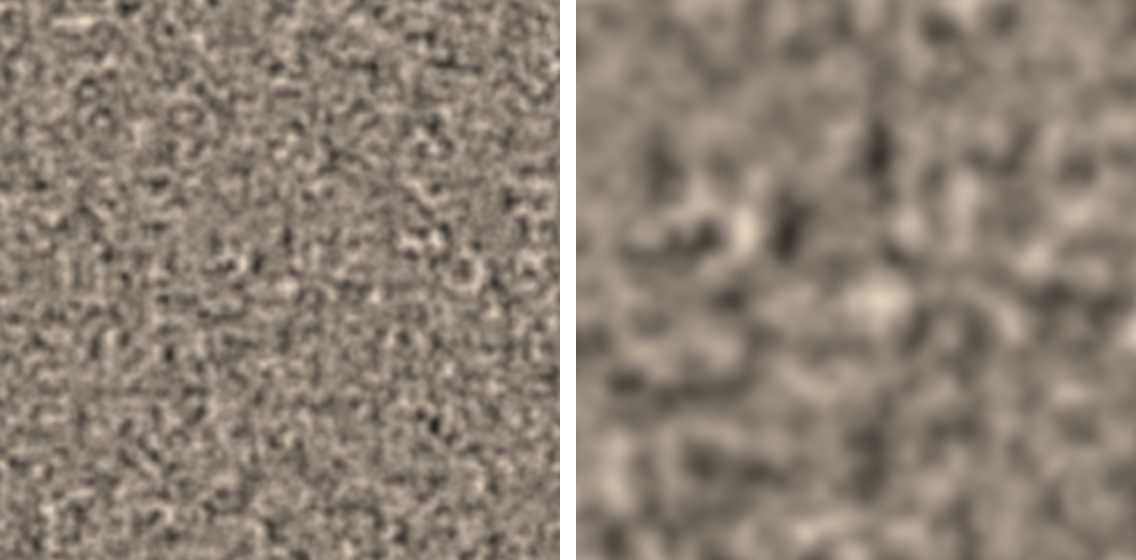
Left: the whole. Right: its middle third, enlarged.
This texture is drawn by a Shadertoy shader. Its source:

```glsl
// Mottled warm grey-brown grain, like soft felt or blurred granite.
// Gradient noise with uneven gradient lengths gives scattered strong spots;
// broad and fine layers are added, then mapped from dark umber to pale sand.

#define GRAIN_CELLS  38.0   // main noise cells across the canvas
#define BROAD_AMOUNT 0.42   // drift at half the grain frequency
#define FINE_AMOUNT  0.20   // mottling at twice the grain frequency
#define CONTRAST     1.12
#define BALANCE      0.50   // ramp position of the average tone
#define DARK_TONE    vec3(0.37, 0.34, 0.305)
#define LIGHT_TONE   vec3(0.71, 0.655, 0.59)

// Integer hash of a lattice point
uint latticeHash(vec2 cell) {
    uvec2 q = uvec2(ivec2(cell) + 512);
    uint h = q.x * 1597u + q.y * 51749u;
    h = (h ^ (h >> 15)) * 73244475u;
    h = (h ^ (h >> 13)) * 73244475u;
    return h ^ (h >> 16);
}

// Random gradient with a normally distributed length in each axis
vec2 latticeGradient(vec2 cell) {
    uint h = latticeHash(cell);
    float angle = 6.28319 * float(h & 65535u) / 65536.0;
    float size = sqrt(-log((float(h >> 16) + 0.5) / 65536.0));
    return min(size, 1.9) * vec2(cos(angle), sin(angle));
}

// Gradient noise with quintic blending, centred on zero
float gradientNoise(vec2 p) {
    vec2 cell = floor(p);
    vec2 f = p - cell;
    vec2 blend = f * f * f * (f * (f * 6.0 - 15.0) + 10.0);
    vec2 right = vec2(1.0, 0.0);
    vec2 up = vec2(0.0, 1.0);
    float bottom = mix(dot(latticeGradient(cell), f),
                       dot(latticeGradient(cell + right), f - right), blend.x);
    float top = mix(dot(latticeGradient(cell + up), f - up),
                    dot(latticeGradient(cell + 1.0), f - 1.0), blend.x);
    return mix(bottom, top, blend.y);
}

// Main spots, plus a broad drift and a fine mottling on turned grids
float grain(vec2 p) {
    mat2 turn = mat2(0.8, 0.6, -0.6, 0.8);
    float spots = gradientNoise(p);
    float broad = gradientNoise(0.5 * turn * p + vec2(83.3, 61.7));
    float fine = gradientNoise(2.0 * turn * p + vec2(117.4, 241.6));
    return spots + BROAD_AMOUNT * broad + FINE_AMOUNT * fine;
}

void mainImage(out vec4 fragColor, in vec2 fragCoord) {
    vec2 uv = fragCoord / iResolution.y;
    float tone = BALANCE + CONTRAST * grain(uv * GRAIN_CELLS);
    vec3 color = mix(DARK_TONE, LIGHT_TONE, tone);
    fragColor = vec4(clamp(color, 0.0, 1.0), 1.0);
}
```
